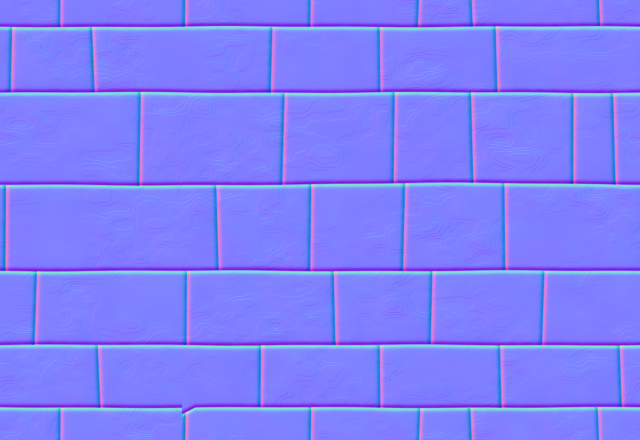
A WebGL 2 fragment shader for this texture map:

```glsl
#version 300 es
precision highp float;
// Tangent-space normal map of a coursed ashlar wall: six courses of uneven blocks.
// Signed distances to the nearest bed and upright joints give the bevel slopes;
// terraced noise adds faint chiselled ridges to each face.
uniform vec2 u_resolution;
out vec4 fragColor;

const float TAU = 6.28319;
const float WALL_HEIGHT = 0.6875; // in canvas widths

// Top edge of each course, measured downwards
const float courseTop[6] = float[6](0.0417, 0.1445, 0.289, 0.4232, 0.5391, 0.6367);

// Upright joints, six per course; a value above 1 repeats the first joint
const float uprights[36] = float[36](
  0.018, 0.146, 0.4245, 0.594, 0.776, 1.018,
  0.219, 0.443, 0.616, 0.738, 0.896, 0.960,
  0.009, 0.340, 0.4857, 0.6315, 0.789, 1.009,
  0.056, 0.292, 0.523, 0.6745, 0.849, 1.056,
  0.155, 0.4076, 0.594, 0.7826, 0.970, 1.155,
  0.0945, 0.2897, 0.4857, 0.655, 0.737, 0.936);

float hash(vec2 p) {
  p = fract(p * vec2(0.1031, 0.1137));
  p += dot(p, p.yx + 33.33);
  return fract((p.x + p.y) * p.x * 17.0);
}

float noise(vec2 p) {
  vec2 cell = floor(p), f = fract(p);
  f = f * f * (3.0 - 2.0 * f);
  return mix(mix(hash(cell), hash(cell + vec2(1, 0)), f.x),
             mix(hash(cell + vec2(0, 1)), hash(cell + vec2(1, 1)), f.x), f.y);
}

// Stepped stone relief with soft risers
float relief(vec2 p) {
  float h = 0.65 * noise(p * vec2(24, 38)) + 0.35 * noise(p * vec2(55, 80) + 7.0);
  h *= 6.0;
  return floor(h) + smoothstep(0.65, 1.0, fract(h)) + 0.25 * h;
}

// Slope across a joint: steep at the seam with a faint wide shoulder
float bevel(float s) {
  float a = abs(s), rim = a / 0.0042;
  float steepness = 1.4 * exp(-rim * rim) + 0.1 * exp(-a / 0.011);
  return steepness * clamp(s * u_resolution.x, -1.0, 1.0);
}

// Height of a bed joint at x, with slight waviness, one sag and one chipped corner
float bedJoint(int i, float x) {
  float k = float(i);
  float y = courseTop[i] + 0.0006 * sin(TAU * (2.0 * x + 0.37 * k))
                         + 0.0004 * sin(TAU * (5.0 * x + 0.61 * k));
  if (i == 2) y -= 0.004 * smoothstep(0.44, 0.72, x) * (1.0 - smoothstep(0.74, 1.0, x));
  if (i == 5) y += 0.0105 * step(0.284, x) * max(0.0, 1.0 - (x - 0.284) / 0.021);
  return y;
}

void main() {
  vec2 uv = gl_FragCoord.xy / u_resolution;
  vec2 p = vec2(uv.x, (1.0 - uv.y) * WALL_HEIGHT);

  // Find the course and the nearest bed joint
  int course = 5;
  float bedDist = 1.0;
  for (int i = 0; i < 6; i++) {
    float d = p.y - bedJoint(i, p.x);
    if (d >= 0.0) course = i;
    d -= WALL_HEIGHT * round(d / WALL_HEIGHT);
    if (abs(d) < abs(bedDist)) bedDist = d;
  }
  if (p.y < bedJoint(0, p.x)) course = 5;

  // Find the block and the nearest upright, each leaning a little
  float top = courseTop[course];
  float depth = mod(p.y - top + 0.01, WALL_HEIGHT) - 0.01;
  float courseHeight = mod(courseTop[(course + 1) % 6] - top, WALL_HEIGHT);
  float along = 2.0 * depth / courseHeight - 1.0;
  float uprightDist = 1.0, fromLeft = 1.0, block = 0.0;
  for (int i = 0; i < 6; i++) {
    float joint = uprights[course * 6 + i];
    float d = p.x - joint + 0.002 * sin(5.0 * TAU * joint) * along;
    float wrapped = fract(d + 0.5) - 0.5;
    if (abs(wrapped) < abs(uprightDist)) uprightDist = wrapped;
    if (fract(d) < fromLeft) { fromLeft = fract(d); block = fract(joint); }
  }

  // Bevels, worn unevenly along their length
  float wear = 0.8 + 0.35 * noise(vec2(p.y * 150.0, block * 90.0));
  float bedWear = 0.9 + 0.2 * noise(vec2(p.x * 90.0, float(course) * 5.0));
  vec2 slope = vec2(bevel(uprightDist) * wear, bevel(bedDist) * bedWear);

  // Ridges on the face, in patches that differ from block to block
  vec2 face = vec2(fromLeft, depth + 0.1) + vec2(block * 7.0, float(course) * 1.3) + 1.0;
  float e = 0.0013;
  float here = relief(face);
  vec2 ridges = vec2(relief(face + vec2(e, 0)), relief(face + vec2(0, e))) - here;
  float patches = smoothstep(0.2, 0.75, noise(face * vec2(13, 18) + 20.0));
  slope += ridges * mix(0.03, 0.16, patches);
  slope += 0.05 * (vec2(noise(face * 30.0), noise(face * 30.0 + 50.0)) - 0.5);

  vec3 normal = normalize(vec3(slope, 1.0));
  fragColor = vec4(0.5 + 0.5 * normal, 1.0);
}
```
